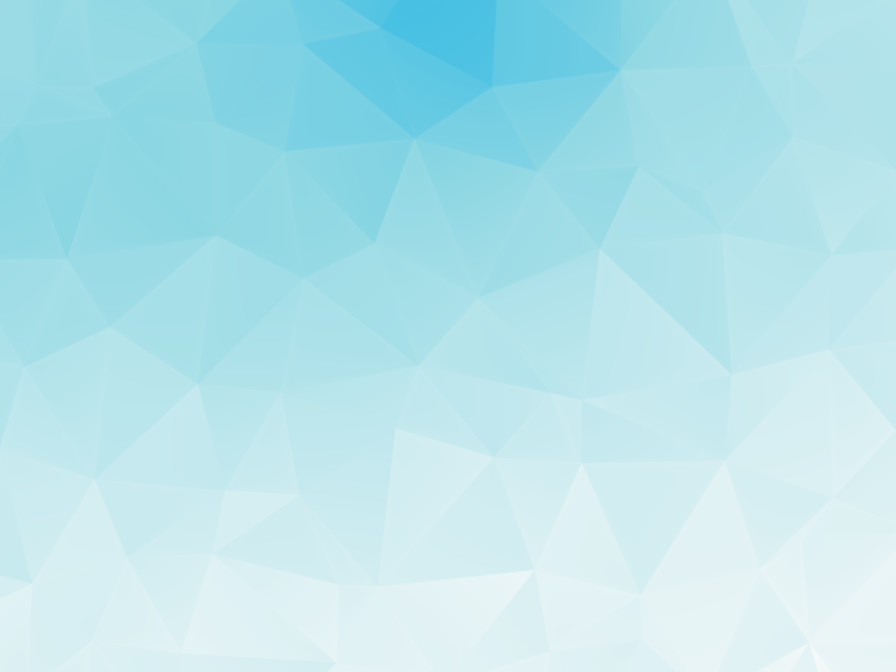
This background is drawn by a WebGL 1 fragment shader. Its source:

```glsl
precision highp float;
// Soft low-poly background: pale aqua facets around a blue glow at the top.

uniform vec2 u_resolution;

#define ROWS 6.5
#define JITTER 0.38
#define FACET_CONTRAST 0.045
#define FACET_TILT 0.06
#define FACET_FLATNESS 0.65
#define SEAM_LIGHT 0.018
#define GLOW_CENTER vec2(0.515, 1.0)
#define GLOW_CORE 0.30
#define GLOW_HALO 0.09

// Sine-free hashes
float hash1(vec2 p) {
  vec3 q = fract(vec3(p.xyx) * 0.1031);
  q += dot(q, q.yzx + 33.33);
  return fract((q.x + q.y) * q.z);
}

vec2 hash2(vec2 p) {
  return vec2(hash1(p + 17.3), hash1(p + 71.9));
}

// Lightness field, uv in 0..1: pale below and right, deep in the glow
float tone(vec2 uv, float aspect) {
  vec2 stretch = vec2(aspect, 1.0);
  vec2 toGlow = (uv - GLOW_CENTER) * stretch;
  vec2 toCorner = (uv - vec2(0.0, 1.0)) * stretch;
  float d2 = dot(toGlow, toGlow);
  float low = 0.87 + 0.05 * uv.x;
  float high = 0.57 + 0.18 * uv.x;
  float t = mix(low, high, smoothstep(0.0, 0.85, uv.y));
  t -= GLOW_CORE * exp(-d2 / 0.048) + GLOW_HALO * exp(-d2 / 0.49);
  return t + 0.06 * exp(-dot(toCorner, toCorner) / 0.05);
}

// Blue to near-white ramp; the tone is the red level
vec3 ramp(float t) {
  return vec3(t, 0.75 + 0.325 * (t - 0.27), 0.89 + 0.21 * max(t - 0.56, 0.0));
}

// Jittered grid vertex
vec2 vertex(vec2 id) {
  return id + (hash2(id) - 0.5) * 2.0 * JITTER;
}

// Signed distance to the line a-b, positive on its left
float edgeSide(vec2 p, vec2 a, vec2 b) {
  vec2 e = b - a;
  vec2 q = p - a;
  return (e.x * q.y - e.y * q.x) / max(length(e), 0.001);
}

// Adds one counter-clockwise facet as (tone * coverage, coverage)
vec2 facet(vec2 p, vec2 a, vec2 b, vec2 c, vec2 seed, float px, float aspect) {
  float d = min(edgeSide(p, a, b), min(edgeSide(p, b, c), edgeSide(p, c, a)));
  float cover = smoothstep(-px, px, d);
  vec2 center = (a + b + c) / 3.0;
  vec2 at = mix(p, center, FACET_FLATNESS) / ROWS;
  float t = tone(at / vec2(aspect, 1.0), aspect);
  t += (hash1(seed + 5.1) - 0.5) * FACET_CONTRAST;
  t += dot(p - center, hash2(seed + 9.7) - 0.5) * FACET_TILT;
  t += SEAM_LIGHT * hash1(seed + 3.3) * exp(-max(d, 0.0) * 28.0);
  return vec2(t, 1.0) * cover;
}

void main() {
  float aspect = u_resolution.x / u_resolution.y;
  vec2 uv = gl_FragCoord.xy / u_resolution;
  vec2 p = uv * vec2(aspect, 1.0) * ROWS;
  float px = ROWS / u_resolution.y;
  vec2 cell = floor(p);

  // Faint base tone closes any gap between facets
  vec2 sum = vec2(tone(uv, aspect), 1.0) * 0.001;

  // Split each nearby quad along its shorter diagonal
  for (int j = -1; j <= 1; j++) {
    for (int i = -1; i <= 1; i++) {
      vec2 id = cell + vec2(float(i), float(j));
      vec2 a = vertex(id);
      vec2 b = vertex(id + vec2(1.0, 0.0));
      vec2 c = vertex(id + vec2(1.0, 1.0));
      vec2 d = vertex(id + vec2(0.0, 1.0));
      vec2 other = id + 40.5;
      if (distance(a, c) < distance(b, d)) {
        sum += facet(p, a, b, c, id, px, aspect);
        sum += facet(p, a, c, d, other, px, aspect);
      } else {
        sum += facet(p, a, b, d, id, px, aspect);
        sum += facet(p, b, c, d, other, px, aspect);
      }
    }
  }

  gl_FragColor = vec4(clamp(ramp(sum.x / sum.y), 0.0, 1.0), 1.0);
}
```
